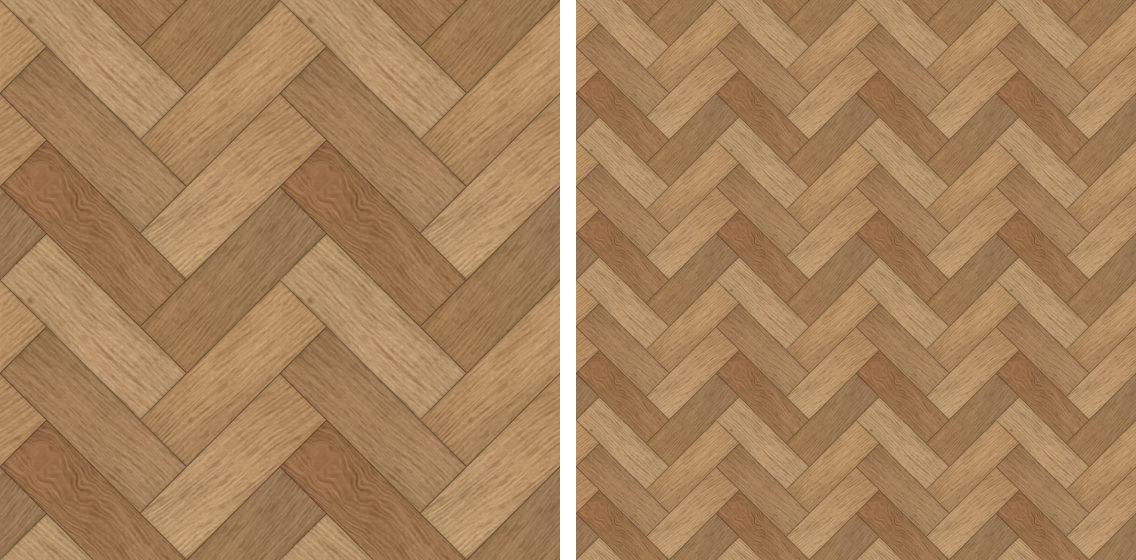
Left: one tile. Right: repeated 2 by 2.
Reproduce this texture procedurally as a WebGL 1 fragment shader.

```glsl
precision highp float;

uniform vec2 u_resolution;

const float REPEATS = 2.0;        // whole repeats across and down
const float BOARD_LENGTH = 3.0;   // in board widths
const float JOINT_HALF = 0.009;   // in board widths
const float JOINT_DEPTH = 0.68;
const float EDGE_SHADE = 0.10;
const float RING_COUNT = 14.0;    // growth lines per board width
const float BROAD_TONE = 0.07;
const float GRAIN_MEAN = 0.63;
const vec3 JOINT_COLOR = vec3(0.31, 0.21, 0.12);
const vec3 GRAIN_TINT = vec3(0.77, 0.71, 0.61);
const vec3 KNOT_COLOR = vec3(0.50, 0.34, 0.19);
const vec2 KNOT_POSITION = vec2(0.55, 0.10);

// Colours at both ends of the falling boards
const vec3 PALE_HEAD = vec3(0.71, 0.57, 0.41);
const vec3 PALE_TAIL = vec3(0.70, 0.56, 0.41);
const vec3 RUSSET_HEAD = vec3(0.59, 0.42, 0.28);
const vec3 RUSSET_TAIL = vec3(0.61, 0.46, 0.31);
const vec3 BROWN_HEAD = vec3(0.61, 0.46, 0.32);
const vec3 BROWN_TAIL = vec3(0.64, 0.50, 0.36);

// Colours at both ends of the rising boards
const vec3 GOLD_HEAD = vec3(0.67, 0.52, 0.36);
const vec3 GOLD_TAIL = vec3(0.70, 0.55, 0.38);
const vec3 HONEY_HEAD = vec3(0.72, 0.58, 0.42);
const vec3 HONEY_TAIL = vec3(0.69, 0.53, 0.37);
const vec3 UMBER_HEAD = vec3(0.61, 0.46, 0.30);
const vec3 UMBER_TAIL = vec3(0.60, 0.47, 0.34);

float hash(vec2 p) {
  return fract(sin(dot(p, vec2(127.1, 311.7))) * 43758.5453);
}

float noise(vec2 p) {
  vec2 i = floor(p);
  vec2 f = fract(p);
  f = f * f * (3.0 - 2.0 * f);
  float low = mix(hash(i), hash(i + vec2(1.0, 0.0)), f.x);
  float high = mix(hash(i + vec2(0.0, 1.0)), hash(i + vec2(1.0, 1.0)), f.x);
  return mix(low, high, f.y);
}

vec3 pick(vec3 a, vec3 b, vec3 c, float id) {
  return id < 0.5 ? a : (id < 1.5 ? b : c);
}

// Returns position along and across the board, its kind, and 1 if it rises
vec4 herringbone(vec2 p) {
  vec2 cell = floor(p);
  vec2 f = p - cell;
  float k = floor(mod(cell.x + cell.y + 0.5, 2.0 * BOARD_LENGTH));
  float rising = step(BOARD_LENGTH, k);
  float row = mix(cell.y, cell.x, rising);
  vec2 local = rising > 0.5 ? vec2(k - BOARD_LENGTH + f.y, f.x)
                            : vec2(k + f.x, f.y);
  return vec4(local, floor(mod(row + 0.5, 3.0)), rising);
}

vec3 boardColor(float id, float rising, float t) {
  vec3 falling = mix(pick(PALE_HEAD, RUSSET_HEAD, BROWN_HEAD, id),
                     pick(PALE_TAIL, RUSSET_TAIL, BROWN_TAIL, id), t);
  vec3 ascending = mix(pick(GOLD_HEAD, HONEY_HEAD, UMBER_HEAD, id),
                       pick(GOLD_TAIL, HONEY_TAIL, UMBER_TAIL, id), t);
  return mix(falling, ascending, rising);
}

// Growth lines, fibres and pores; x is the grain, y the broad tone
vec2 woodGrain(vec2 q, float id, float rising) {
  vec2 seed = vec2(17.3, 41.7) * (id + 3.0 * rising + 1.0);
  float figured = (1.0 - rising) * (1.0 - step(0.5, abs(id - 1.0)));
  figured *= 1.0 - smoothstep(0.9, 2.6, q.x);
  float slant = rising > 0.5 ? pick(vec3(0.06), vec3(0.14), vec3(-0.09), id).x : 0.05;
  float lane = q.y - slant * q.x;
  lane += mix(0.09, 0.70, figured) * (noise(q * vec2(1.2, 2.0) + seed) - 0.5);
  lane += mix(0.012, 0.10, figured) * (noise(q * vec2(6.0, 7.0) + seed) - 0.5);

  // Growth lines fade in and out along the board
  float drift = noise(vec2(q.x * 0.8, lane * 7.0) + seed);
  float ring = 0.5 + 0.5 * sin(6.2832 * (lane * RING_COUNT + 1.2 * drift));
  float strength = 0.4 + 1.2 * noise(vec2(q.x * 1.6, lane * 5.0) + seed.yx);

  // Long fibres, short dark pores and fine speckle
  float fibre = noise(vec2(q.x * 2.5, lane * 34.0) + seed.yx);
  float pore = smoothstep(0.5, 0.9, noise(vec2(q.x * 7.0, lane * 44.0) + seed));
  float speckle = noise(vec2(q.x * 26.0, lane * 48.0) + seed + 5.0);
  float broad = noise(vec2(q.x * 0.9, lane * 4.0) + seed + 9.0);
  float ringWeight = mix(0.26, 0.42, figured);
  return vec2(ring * strength * ringWeight + fibre * 0.45 + pore * 0.35 + speckle * 0.35, broad);
}

void main() {
  // Diagonal axes in board widths: x falls to the right, y rises
  vec2 grid = gl_FragCoord.xy / u_resolution * REPEATS * 2.0 * BOARD_LENGTH;
  vec2 p = 0.5 * vec2(grid.x - grid.y, grid.x + grid.y);
  float pixel = REPEATS * 2.0 * BOARD_LENGTH / (1.4142 * min(u_resolution.x, u_resolution.y));

  vec4 board = herringbone(p);
  vec2 q = board.xy;
  vec2 grain = woodGrain(q, board.z, board.w);
  vec3 color = boardColor(board.z, board.w, q.x / BOARD_LENGTH);
  color *= 1.0 + BROAD_TONE * (grain.y - 0.5);
  color *= mix(vec3(1.0), GRAIN_TINT, grain.x - GRAIN_MEAN);

  // Small knot on the pale board
  float knot = 1.0 - smoothstep(0.01, 0.06, length((q - KNOT_POSITION) * vec2(0.7, 1.0)));
  knot *= (1.0 - board.w) * (1.0 - step(0.5, board.z));
  color = mix(color, KNOT_COLOR, 0.6 * knot);

  // Worn edges and thin joints
  vec2 border = min(q, vec2(BOARD_LENGTH, 1.0) - q);
  float edge = min(border.x, border.y);
  color *= 1.0 - EDGE_SHADE * exp(-edge * 32.0);
  float joint = 1.0 - smoothstep(JOINT_HALF - 0.5 * pixel, JOINT_HALF + 0.5 * pixel, edge);
  float wear = 0.65 + 0.35 * noise(q * 5.0 + board.z * 13.0);
  color = mix(color, JOINT_COLOR, joint * JOINT_DEPTH * wear);

  gl_FragColor = vec4(color, 1.0);
}
```
